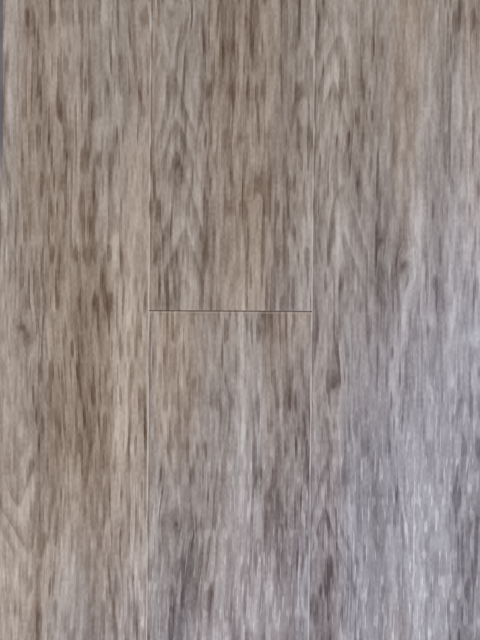
Write a Shadertoy shader that draws this texture.

```glsl
// Wood-look floor: three tall planks side by side, the middle one split by a butt joint.
// Stretched noise makes the grain; knots bend it, nested arches add cathedral figure,
// and a cool glossy sheen falls across the lower right.

float hash(vec2 p) {
    vec3 q = fract(p.xyx * vec3(0.1031, 0.1030, 0.0973));
    q += dot(q, q.yzx + 33.33);
    return fract((q.x + q.y) * q.z);
}

float noise(vec2 p) {
    vec2 i = floor(p), f = fract(p);
    f = f * f * (3.0 - 2.0 * f);
    return mix(mix(hash(i), hash(i + vec2(1, 0)), f.x),
               mix(hash(i + vec2(0, 1)), hash(i + vec2(1, 1)), f.x), f.y);
}

float fbm(vec2 p) {
    float sum = 0.0, amp = 0.53;
    for (int i = 0; i < 4; i++) {
        sum += amp * noise(p);
        p = p * vec2(2.03, 2.1) + 19.7;
        amp *= 0.5;
    }
    return sum;
}

// Horizontal position in plank widths; the seams lean slightly with height
float plankX(vec2 p) {
    return (p.x - 0.229 - 0.0067 * p.y) / (0.253 + 0.0035 * p.y) + 1.0;
}

// Soft-edged line of the given half width
float stroke(float d, float halfWidth, float px) {
    return 1.0 - smoothstep(halfWidth - 0.5 * px, halfWidth + px, abs(d));
}

void mainImage(out vec4 fragColor, in vec2 fragCoord) {
    float px = 1.0 / iResolution.y;
    vec2 p = fragCoord * px;
    float u = plankX(p), column = clamp(floor(u), 0.0, 2.0);
    float jointY = 0.514 - 0.006 * (p.x - 0.36);
    bool isMiddle = column == 1.0;
    float seed = column * 7.3 + (isMiddle && p.y < jointY ? 31.7 : 3.1);

    // Grain coordinates with a slow sideways wander
    vec2 g = vec2(u * 0.255, p.y);
    g.x += 0.016 * (noise(p * vec2(9.0, 3.5) + seed) - 0.5);
    g.x += 0.003 * (noise(p * vec2(40.0, 14.0) + seed) - 0.5);

    // Knots: ragged dark cores that spread the fibres around them
    vec2 knots[5] = vec2[5](vec2(0.270, 0.974), vec2(0.629, 0.583), vec2(0.517, 0.398),
                            vec2(0.036, 0.486), vec2(0.273, 0.186));
    float knot = 0.0;
    for (int i = 0; i < 5; i++) {
        vec2 d = p - knots[i];
        d += 0.014 * (vec2(noise(p * vec2(110.0, 45.0)), noise(p * 60.0 + 40.0)) - 0.5);
        g.x -= 0.7 * d.x * exp(-dot(d * d, vec2(2500.0, 700.0)));
        knot += 0.30 * exp(-dot(d * d, vec2(5500.0, 1300.0)));
        knot += 0.45 * exp(-dot(d * d, vec2(45000.0, 22000.0)));
    }

    // Cathedral arches: apex position, and direction of the point
    vec3 arches[6] = vec3[6](vec3(0.276, 0.889, 1), vec3(0.280, 0.72, 1), vec3(0.539, 0.694, 1),
                             vec3(0.527, 0.93, 1), vec3(0.040, 0.14, -1), vec3(0.515, 0.25, 1));
    float rings = 0.0;
    for (int i = 0; i < 6; i++) {
        vec2 d = p - arches[i].xy;
        d.x += 0.03 * (noise(p * vec2(13.0, 9.0) + float(i) * 9.0) - 0.5);
        d.y *= arches[i].z;
        float h = d.y + sqrt(16.0 * d.x * d.x + 0.0006);
        float mask = exp(-620.0 * d.x * d.x - 90.0 * (d.y + 0.06) * (d.y + 0.06));
        float phase = fract(h * 13.0 + 0.7 * noise(p * vec2(20.0, 12.0)));
        float line = smoothstep(0.0, 0.75, phase) * (1.0 - smoothstep(0.8, 1.0, phase));
        float samePlank = float(floor(plankX(arches[i].xy)) == column);
        rings += mask * samePlank * (line * line - 0.3);
    }

    // Layered grain: broad bands, fibres, hair-fine streaks and short dark pores
    vec2 s = g + seed;
    float bands = fbm(s * vec2(22.0, 1.7));
    float fibres = fbm(s * vec2(95.0, 9.0));
    float fine = noise(s * vec2(250.0, 40.0));
    float poreArea = smoothstep(0.15, 0.65, noise(s * vec2(40.0, 4.0) + 8.0));
    float pores = smoothstep(0.55, 0.85, noise(s * vec2(215.0, 27.0) + 5.0))
                + 0.8 * smoothstep(0.6, 0.85, noise(s * vec2(160.0, 16.0) + 47.0));
    float tone = 0.67 + 0.78 * (bands - 0.5) + 0.5 * (fibres - 0.5) + 0.34 * (fine - 0.5);
    tone += 0.16 * (noise(p * vec2(310.0, 200.0)) - 0.5);
    tone -= 0.34 * pores * (0.25 + 0.75 * poreArea) + 0.36 * rings + 0.75 * knot;
    vec3 color = mix(vec3(0.40, 0.345, 0.31), vec3(0.70, 0.66, 0.63), clamp(tone, -0.15, 1.15));
    color += vec3(0.012, 0.0, -0.012) * smoothstep(0.4, 0.7, noise(s * vec2(17.0, 2.0) + 60.0));

    // Cool sheen with thin pale embossed flecks
    float sheen = smoothstep(0.85, 1.6, p.x / 0.75 + 1.0 - p.y);
    color += sheen * vec3(-0.012, 0.022, 0.085);
    float flecks = smoothstep(0.66, 0.9, noise(s * vec2(270.0, 48.0) + 90.0));
    color += 0.09 * flecks * smoothstep(0.6, 0.2, p.y) * (0.3 + 0.7 * sheen);

    // Two long seams: a pale worn bevel beside a broken thin shadow
    float seamD = (u - clamp(floor(u + 0.5), 1.0, 2.0)) * 0.255;
    seamD += 0.0008 * (noise(vec2(p.y * 45.0, column)) - 0.5);
    float wear = smoothstep(0.25, 0.7, noise(vec2(3.0, p.y * 28.0)) + 0.4 * (0.55 - p.y));
    color = mix(color, vec3(0.40, 0.35, 0.33), (0.55 - 0.4 * wear) * stroke(seamD - 0.0022, 0.0008, px));
    color = mix(color, vec3(0.74, 0.72, 0.71), (0.12 + 0.58 * wear) * stroke(seamD, 0.0009, px));

    // Butt joint across the middle plank
    if (isMiddle) {
        float jointD = p.y - jointY;
        color = mix(color, vec3(0.68, 0.63, 0.60), 0.35 * stroke(jointD + 0.0026, 0.0008, px));
        color = mix(color, vec3(0.35, 0.30, 0.28), 0.7 * stroke(jointD, 0.0006, px));
    }

    // Dark gap at the upper left border and a gentle falloff to the top
    float gap = (1.0 - smoothstep(0.003, 0.006, p.x)) * smoothstep(0.68, 0.8, p.y);
    color = mix(color, vec3(0.36, 0.36, 0.40), 0.75 * gap);
    color *= 1.03 - 0.07 * smoothstep(0.4, 1.0, p.y);
    fragColor = vec4(clamp(color, 0.0, 1.0), 1.0);
}
```
